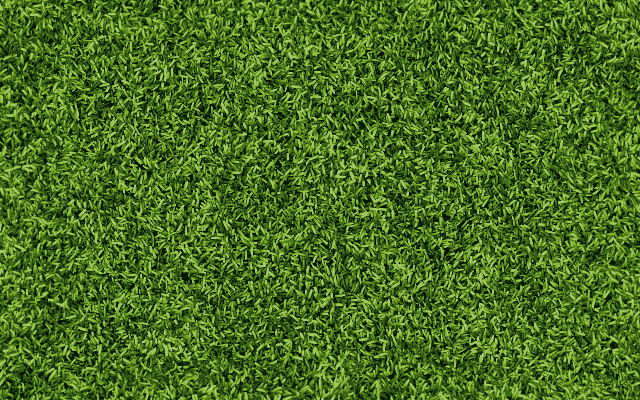
Reproduce this texture procedurally as a Shadertoy shader.

```glsl
// Dense short turf seen from above: several layers of small blunt blades,
// one jittered blade per grid cell, painted from the dark soil upward.
// A single tone value is shaded and shadowed, then mapped to a green ramp.

#define LAYERS 8
#define CELL 0.0190          // grid spacing, in canvas heights
#define HALF_LENGTH 0.0120   // mean half length of a blade
#define HALF_WIDTH 0.0026    // half width at the root
#define TUFT_CELLS 3.0       // cells that lean together
#define TUFT_SPREAD 2.4      // lean range between tufts, radians
#define BLADE_SPREAD 2.0     // lean range inside a tuft, radians
#define SHADOW 0.42          // darkness cast around each blade
#define SHADOW_SIZE 0.0030
#define EDGE_BLUR 0.0010     // loss of focus toward the border
#define EXPOSURE 1.07
#define PATCHES 0.21         // strength of the uneven light

// Integer hash: three independent values in 0..1
vec3 hash3(vec3 p) {
    uvec3 v = uvec3(ivec3(p) + 4096) * 1664525u + 1013904223u;
    v.x += v.y * v.z; v.y += v.z * v.x; v.z += v.x * v.y;
    v ^= v >> 16u;
    v.x += v.y * v.z; v.y += v.z * v.x; v.z += v.x * v.y;
    return vec3(v >> 8u) / 16777216.0;
}

float valueNoise(vec2 p) {
    vec2 i = floor(p), f = p - i;
    f = f * f * (3.0 - 2.0 * f);
    float bottom = mix(hash3(vec3(i, 90)).x, hash3(vec3(i + vec2(1, 0), 90)).x, f.x);
    float top = mix(hash3(vec3(i + vec2(0, 1), 90)).x, hash3(vec3(i + 1.0, 90)).x, f.x);
    return mix(bottom, top, f.y);
}

// Film-like curve: deep shadows, strong middle, soft highlights
float toneCurve(float t) {
    float x = max(t - 0.155, 0.0);
    return 1.0 - exp(-x * (2.7 + 1.9 * x));
}

// Tone 0..1 to colour, stops placed by the share of each green
vec3 grassRamp(float t) {
    vec3 c = mix(vec3(0.02, 0.09, 0.01), vec3(0.04, 0.13, 0.02), smoothstep(0.0, 0.06, t));
    c = mix(c, vec3(0.13, 0.26, 0.05), clamp((t - 0.06) / 0.16, 0.0, 1.0));
    c = mix(c, vec3(0.24, 0.40, 0.09), clamp((t - 0.22) / 0.24, 0.0, 1.0));
    c = mix(c, vec3(0.36, 0.54, 0.12), clamp((t - 0.46) / 0.24, 0.0, 1.0));
    c = mix(c, vec3(0.53, 0.72, 0.18), clamp((t - 0.70) / 0.18, 0.0, 1.0));
    return mix(c, vec3(0.65, 0.79, 0.43), clamp((t - 0.88) / 0.11, 0.0, 1.0));
}

// Paints one blade over the tone below it
float paintBlade(float tone, vec2 p, vec2 cell, float layer, float soft) {
    vec3 place = hash3(vec3(cell, layer));
    vec3 form = hash3(vec3(cell, layer + 20.0));
    vec3 tuft = hash3(vec3(floor(cell / TUFT_CELLS), layer + 40.0));

    // Blade frame: x runs from root to tip, y across
    float angle = 1.5708 + (tuft.x - 0.5) * TUFT_SPREAD + (place.z - 0.5) * BLADE_SPREAD;
    angle += tuft.z < 0.3 ? 3.1416 : 0.0;
    vec2 dir = vec2(cos(angle), sin(angle));
    vec2 d = p - (cell + place.xy) * CELL;
    vec2 q = vec2(dot(d, dir), dot(d, vec2(-dir.y, dir.x)));
    q.y += (form.y - 0.5) * 22.0 * q.x * q.x;

    // Tapered body with a blunt, slanted tip
    float halfLength = HALF_LENGTH * mix(0.55, 1.15, form.x);
    float along = clamp(0.5 + 0.5 * q.x / halfLength, 0.0, 1.0);
    float halfWidth = HALF_WIDTH * mix(1.1, 0.65, along * along) * mix(0.75, 1.3, tuft.y);
    float cut = q.y * (form.y - 0.5) * 1.6;
    float dist = max(abs(q.y) - halfWidth, abs(q.x + cut) - halfLength);

    // Light grows toward the tip and falls off on one side
    float height = layer / float(LAYERS - 1);
    float light = mix(0.32, 1.28, form.z) * mix(0.5, 1.0, height);
    light *= mix(0.5, 1.2, along) * mix(0.92, 1.08, tuft.y);
    light *= 0.95 + 0.16 * clamp(q.y / halfWidth, -1.0, 1.0);

    tone *= 1.0 - SHADOW * (1.0 - smoothstep(0.0, SHADOW_SIZE, dist));
    return mix(tone, light, 1.0 - smoothstep(-soft, soft, dist));
}

void mainImage(out vec4 fragColor, in vec2 fragCoord) {
    vec2 p = fragCoord / iResolution.y;
    vec2 fromCentre = abs(fragCoord / iResolution.xy - 0.5) * 2.0;
    float border = smoothstep(0.6, 1.0, max(fromCentre.x, fromCentre.y));
    float soft = 0.6 / iResolution.y + EDGE_BLUR * border;

    // Stack the layers from soil to surface
    float tone = 0.04;
    for (int layer = 0; layer < LAYERS; layer++) {
        float k = float(layer);
        vec2 shifted = p + fract(k * vec2(0.618, 0.382)) * CELL;
        vec2 home = floor(shifted / CELL);
        for (int y = -1; y <= 1; y++)
            for (int x = -1; x <= 1; x++)
                tone = paintBlade(tone, shifted, home + vec2(x, y), k, soft);
    }

    // Uneven light: broad patches and small hollows between tufts
    float patches = 0.4 * valueNoise(p * 7.0) + 0.3 * valueNoise(p * 17.0 + 5.0)
                  + 0.3 * valueNoise(p * 33.0 + 11.0);
    tone *= EXPOSURE * (1.0 + PATCHES * (2.0 * patches - 1.0));
    fragColor = vec4(grassRamp(toneCurve(tone)), 1.0);
}
```
